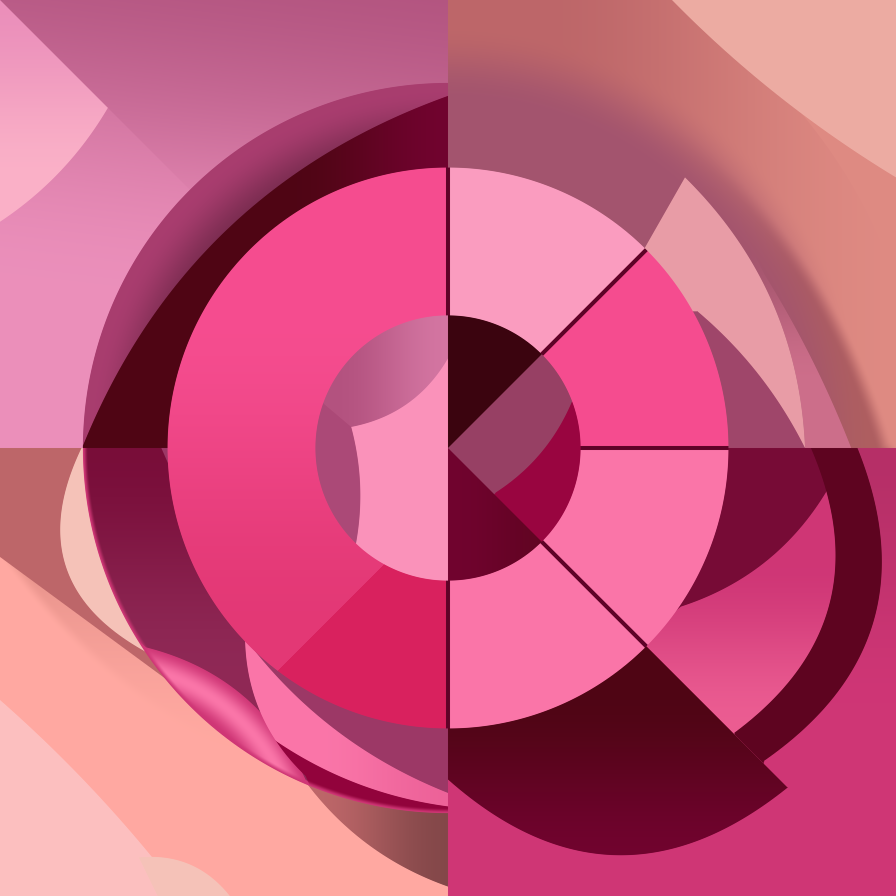
A Shadertoy shader for this background:

```glsl
const float DISC_R = .815, RING_R = .626, HUB_R = .296;
const float SPOKE_HALF = .0045, RIM_WIDTH = .012;
const vec3 HOT = vec3(.96, .3, .56);
const vec3 ROSE = vec3(.89, .22, .46);
const vec3 RUBY = vec3(.85, .13, .37);
const vec3 CANDY = vec3(.98, .46, .66);
const vec3 BLUSH = vec3(.98, .61, .75);
const vec3 ORCHID = vec3(.92, .56, .73);
const vec3 MAUVE = vec3(.64, .33, .43);
const vec3 PLUM = vec3(.61, .22, .4);
const vec3 WINE = vec3(.44, .01, .18);
const vec3 DARK = vec3(.31, .02, .08);
const vec3 MAGENTA = vec3(.81, .21, .46);
const vec3 SALMON = vec3(.87, .54, .51);
const vec3 CLAY = vec3(.74, .4, .41);
const vec3 PEACH = vec3(1, .66, .63);
const vec3 CREAM = vec3(.96, .76, .72);

// Coverage of a signed distance, positive inside
float fill(float d) {
    float aa = 1.2 / min(iResolution.x, iResolution.y);
    return smoothstep(-aa, aa, d);
}

void paint(inout vec3 col, vec3 ink, float d) {
    col = mix(col, ink, fill(d));
}

// Distance to a bowed edge from ends.xy to ends.zw, positive on its left
float bend(vec2 p, vec4 ends, float bow) {
    vec2 span = ends.zw - ends.xy, q = p - ends.xy;
    float len = length(span);
    vec2 dir = span / len;
    float t = clamp(dot(q, dir) / len, 0., 1.);
    float slope = 4. * bow * (1. - 2. * t) / len;
    float rise = dot(q, vec2(-dir.y, dir.x)) - 4. * bow * t * (1. - t);
    return rise / sqrt(1. + slope * slope);
}

vec3 topLeft(vec2 p, float r) {
    vec3 col = mix(ORCHID, vec3(.73, .36, .53), smoothstep(.25, 1.1, p.y + .12 * p.x));
    col -= .035 * fill(p.x + p.y) * smoothstep(.4, .8, p.y);
    float facet = bend(p, vec4(-1, .505, -.76, .758), -.02);
    vec3 sheen = mix(BLUSH + vec3(0, .08, .03), ORCHID, smoothstep(.6, 1., p.y));
    paint(col, sheen, min(facet, -p.x - p.y));
    paint(col, PLUM * mix(.75, 1.08, smoothstep(.66, .8, r)), DISC_R - r);
    float crescent = -bend(p, vec4(-.817, 0, 0, .786), .127);
    paint(col, mix(DARK, WINE, smoothstep(-.35, 0., p.x)), min(crescent, DISC_R - r));
    return col;
}

vec3 topRight(vec2 p, float r) {
    vec3 col = mix(CLAY, SALMON, smoothstep(.2, 1., p.x));
    paint(col, SALMON, bend(p, vec4(.784, .753, 1, .375), .02));
    paint(col, mix(CREAM, SALMON, .4), bend(p, vec4(.5, 1, 1, .604), -.02));
    // Soft arch
    float arch = -bend(p, vec4(.4, .78, .965, 0), .085);
    float low = 1. - smoothstep(.35, .75, p.y);
    col = mix(col, CLAY * .92, smoothstep(-.03, .01, arch) * low);
    col = mix(col, MAUVE, 1. - smoothstep(.78, .94, r));
    // Petal with its side strip and shade
    float edge = bend(p, vec4(.529, .604, .797, 0), .065);
    float strip = min(edge, -bend(p, vec4(.706, .388, .9, 0), .01));
    col = mix(col, vec3(.8, .43, .54), fill(strip) * (1. - smoothstep(.15, .45, p.y)));
    float flank = -bend(p, vec4(.44, .448, .529, .604), 0.);
    paint(col, vec3(.91, .61, .65), min(-edge, flank));
    float shade = -bend(p, vec4(.557, .305, .797, 0), .02);
    paint(col, mix(MAUVE, PLUM, .5), min(shade, .305 - p.y));
    return col;
}

vec3 bottomLeft(vec2 p, float r) {
    vec3 col = PEACH;
    float dune = bend(p, vec4(-1, -.22, -.318, -.745), -.07);
    vec3 sand = mix(SALMON, PEACH, smoothstep(0., .7, -p.y));
    col = mix(col, sand, smoothstep(-.015, .015, dune));
    paint(col, vec3(.99, .75, .75), -bend(p, vec4(-1, -.5625, -.66, -.914), .01));
    float mound = -bend(p, vec4(-.69, -.914, -.487, -1), .03);
    paint(col, CREAM, min(mound, bend(p, vec4(-.69, -.914, -.648, -1), 0.)));
    float shadow = bend(p, vec4(-.318, -.745, 0, -.979), -.03);
    paint(col, CLAY * mix(1., .7, smoothstep(-.3, 0., p.x)), shadow);
    float lobe = bend(p, vec4(-.818, 0, -.669, -.458), -.115);
    paint(col, CREAM, min(lobe, p.y + .46));
    // Folded ribbons inside the disc
    vec3 fold = mix(WINE, PLUM, .2 + .5 * smoothstep(0., .5, -p.y));
    float wave = -bend(p, vec4(-.674, -.445, -.318, -.74), .055);
    paint(fold, mix(CANDY, MAGENTA, smoothstep(0., .05, abs(wave - .045))), wave);
    vec3 ribbon = mix(CANDY, MAGENTA, .3 * smoothstep(-.3, 0., p.x));
    paint(ribbon, PLUM, bend(p, vec4(-.453, -.425, 0, -.77), -.04));
    paint(ribbon, WINE * 1.3, -bend(p, vec4(-.39, -.65, 0, -.8), -.025));
    paint(fold, ribbon, bend(p, vec4(-.453, -.425, -.318, -.732), -.035));
    fold = mix(fold, MAGENTA, smoothstep(DISC_R - RIM_WIDTH, DISC_R, r));
    paint(col, fold, DISC_R - r);
    return col;
}

vec3 bottomRight(vec2 p) {
    float diagonal = p.x + p.y;
    vec3 col = MAGENTA * mix(.88, 1., smoothstep(0., .6, -p.y));
    float outer = -bend(p, vec4(.914, 0, .706, -.698), .145);
    float inner = -bend(p, vec4(.81, 0, .64, -.635), .13);
    paint(col, mix(DARK, WINE, .45), min(outer, diagonal));
    vec3 bowl = mix(MAGENTA, vec3(.92, .36, .57), smoothstep(.25, .62, -p.y));
    paint(bowl, mix(WINE, PLUM, .15), bend(p, vec4(.52, -.354, .849, -.09), -.04));
    paint(col, bowl, min(inner, diagonal));
    float leaf = bend(p, vec4(0, -.74, .758, -.758), -.16);
    paint(col, mix(DARK, WINE, smoothstep(.55, .92, -p.y)), min(leaf, -diagonal));
    return col;
}

vec3 ring(vec2 p) {
    vec3 left = mix(ROSE, HOT, smoothstep(-.4, .3, p.y));
    paint(left, RUBY, p.x - p.y - .117);
    vec2 q = abs(p);
    vec3 right = mix(CANDY, mix(HOT, BLUSH, fill(q.y - p.x)), fill(p.y));
    vec3 col = mix(left, right, fill(p.x));
    float spoke = min(min(q.x, q.y), abs(q.x - q.y) * .7071);
    paint(col, WINE * .85, min(SPOKE_HALF - spoke, p.x + 2. * SPOKE_HALF));
    return col;
}

vec3 hub(vec2 p) {
    vec3 left = mix(BLUSH, CANDY, .25);
    vec3 haze = mix(PLUM, ORCHID, .3 + .4 * smoothstep(-.25, 0., p.x));
    paint(left, haze, bend(p, vec4(-.216, .047, 0, .2), -.03));
    float side = -bend(p, vec4(-.216, .047, -.206, -.217), .015);
    float cut = -bend(p, vec4(-.3, .118, -.216, .047), 0.);
    paint(left, mix(ORCHID, PLUM, .8), min(side, cut));
    vec3 right = mix(MAUVE, PLUM, .6) * .95;
    paint(right, vec3(.6, .02, .25), -bend(p, vec4(.107, -.099, .276, .102), -.02));
    paint(right, DARK * .75, p.y - p.x);
    paint(right, mix(WINE, DARK, .5 * smoothstep(0., .25, p.x)), -p.y - p.x);
    return mix(left, right, fill(p.x));
}

void mainImage(out vec4 fragColor, in vec2 fragCoord) {
    vec2 p = (2. * fragCoord - iResolution.xy) / min(iResolution.x, iResolution.y);
    float r = length(p);
    vec3 upper = mix(topLeft(p, r), topRight(p, r), fill(p.x));
    vec3 lower = mix(bottomLeft(p, r), bottomRight(p), fill(p.x));
    vec3 col = mix(lower, upper, fill(p.y));
    paint(col, ring(p), RING_R - r);
    paint(col, hub(p), HUB_R - r);
    fragColor = vec4(col, 1);
}
```
